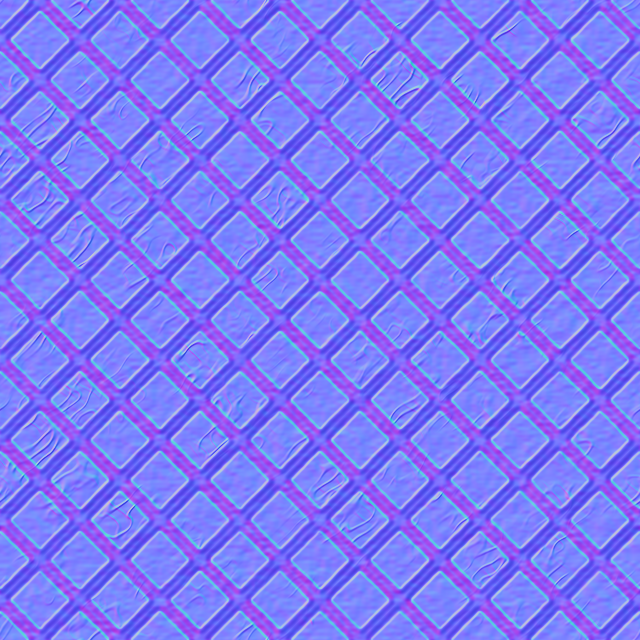
This texture map is drawn by a three.js fragment shader. Its source:

```glsl
// Tangent-space normal map of diamond tiles: an 8 by 8 staggered lattice of rounded
// squares with a thin bevel and a soft double-striped groove. Slopes of the frame and
// of a wrapped noise relief (grain, dents, scratches) are summed and normalised.
varying vec2 vUv;

const float REPEATS = 8.0;
const float TILE_HALF = 0.362;      // in lattice units, where one cell is 1 wide
const float CORNER = 0.045;
const float SAMPLE_STEP = 0.0015;   // in canvas units

const vec2 BEVEL_RISING = vec2(0.70, 0.76);
const vec2 BEVEL_FALLING = vec2(-0.45, 0.90);
const vec2 GROOVE_RISING = vec2(-0.43, -0.44);
const vec2 GROOVE_FALLING = vec2(0.36, -0.46);

float hash(vec2 p) {
  return fract(sin(dot(p, vec2(127.1, 311.7))) * 43758.5453);
}

// Value noise whose lattice wraps after a whole period.
float wrapNoise(vec2 p, vec2 period, float seed) {
  vec2 i = floor(p);
  vec2 f = p - i;
  f = f * f * (3.0 - 2.0 * f);
  vec2 a = mod(i, period);
  vec2 b = mod(i + 1.0, period);
  return mix(mix(hash(a + seed), hash(vec2(b.x, a.y) + seed), f.x),
             mix(hash(vec2(a.x, b.y) + seed), hash(b + seed), f.x), f.y);
}

float tiledNoise(vec2 uv, vec2 freq, float seed) {
  return wrapNoise(uv * freq, freq, seed);
}

vec2 toDiagonal(vec2 uv) {
  return vec2(uv.x + uv.y, uv.x - uv.y);
}

float roundedSquare(vec2 p, float halfSize, float radius) {
  vec2 q = abs(p) - halfSize + radius;
  return length(max(q, 0.0)) + min(max(q.x, q.y), 0.0) - radius;
}

float bell(float x, float width) {
  return exp(-x * x / (width * width));
}

// Thin ridges along one diagonal, bent by a coarser noise.
float scratches(vec2 uv, vec2 freq, float seed) {
  float bend = tiledNoise(uv, vec2(40.0), seed + 3.0) * 0.8;
  float n = wrapNoise(toDiagonal(uv) * freq + bend, freq, seed);
  return 1.0 - smoothstep(0.0, 0.16, abs(n - 0.5));
}

float relief(vec2 uv, float grain, float wear) {
  float fine = tiledNoise(uv, vec2(96.0, 168.0), 1.7);
  float medium = tiledNoise(uv, vec2(110.0, 90.0), 5.3);
  float dents = tiledNoise(uv, vec2(52.0, 60.0), 9.1);
  float patches = smoothstep(0.4, 0.75, tiledNoise(uv, vec2(23.0), 13.9));
  float marks = scratches(uv, vec2(18.0, 50.0), 17.3)
              + 0.4 * scratches(uv, vec2(44.0, 26.0), 23.9);
  return grain * (0.32 * fine + 0.34 * medium) + 0.55 * dents
       - wear * patches * 0.75 * marks;
}

// Height slope with green pointing down the canvas.
vec2 reliefSlope(vec2 uv, float grain, float wear) {
  vec2 e = vec2(SAMPLE_STEP, 0.0);
  float dx = relief(uv + e.xy, grain, wear) - relief(uv - e.xy, grain, wear);
  float dy = relief(uv + e.yx, grain, wear) - relief(uv - e.yx, grain, wear);
  return vec2(-dx, dy);
}

// Bevel line on the tile rim and a groove stripe around it.
vec2 frameSlope(float dist, float falling, float strength) {
  vec2 bevel = mix(BEVEL_RISING, BEVEL_FALLING, falling);
  vec2 groove = mix(GROOVE_RISING, GROOVE_FALLING, falling);
  return bevel * bell(dist, 0.021) * strength
       + groove * bell(dist - 0.074, 0.048) * mix(1.0, strength, 0.5);
}

void main() {
  // Staggered lattice
  vec2 lattice = toDiagonal(vUv) * REPEATS;
  vec2 cell = floor(lattice + 0.5);
  vec2 local = lattice - cell;
  float tileId = hash(mod(toDiagonal(cell), 2.0 * REPEATS) + 31.0);

  // Tile outline with a slightly uneven rim
  float wobble = tiledNoise(vUv, vec2(72.0), 41.0) - 0.5;
  float dist = roundedSquare(local, TILE_HALF, CORNER) + 0.014 * wobble;
  float falling = smoothstep(-0.07, 0.07, abs(local.x) - abs(local.y));
  float inside = 1.0 - smoothstep(-0.02, 0.03, dist);

  // Surface wear differs from tile to tile
  float wear = mix(0.12, mix(0.2, 1.0, tileId), inside);
  float grain = mix(mix(0.7, 1.3, falling), 0.85, inside);
  float strength = mix(0.7, 1.2, tiledNoise(vUv, vec2(29.0), 47.0));

  vec2 slope = frameSlope(dist, falling, strength)
             + reliefSlope(vUv, grain, wear)
             + vec2(-0.02, mix(-0.08, 0.03, inside));
  gl_FragColor = vec4(0.5 + 0.5 * normalize(vec3(slope, 1.0)), 1.0);
}
```
